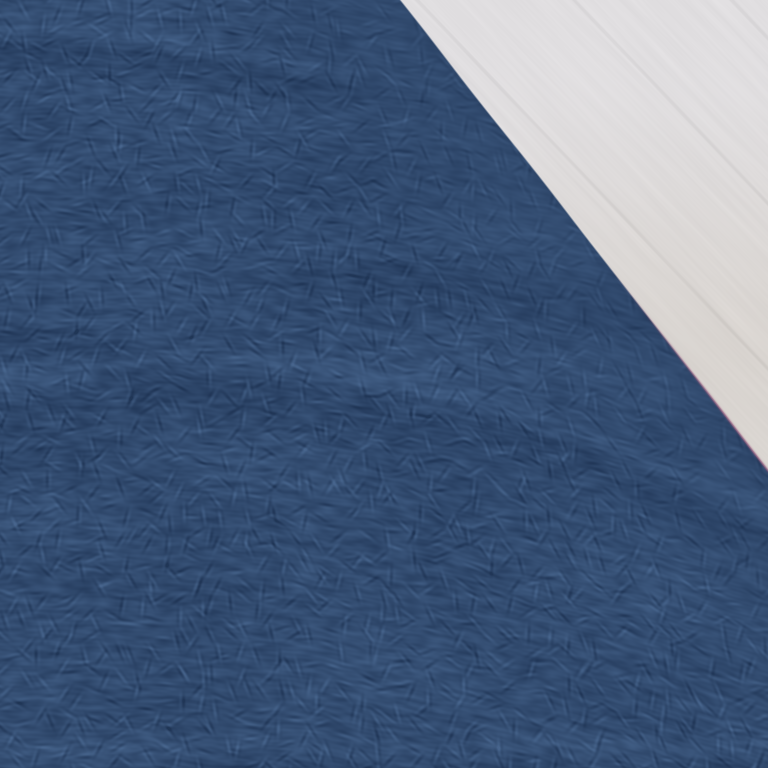
A WebGL 2 fragment shader for this texture:

```glsl
#version 300 es
precision highp float;

#define CLOTH_MID vec3(0.198, 0.298, 0.440)
#define CLOTH_STEP vec3(0.033, 0.040, 0.046)
#define BOARD_COOL vec3(0.880, 0.872, 0.880)
#define BOARD_WARM vec3(0.850, 0.832, 0.815)
#define HEM_TINT vec3(0.62, 0.36, 0.50)
#define BOARD_WIDTH 0.215
#define CREASE_SIZE 0.022
#define CREASE_GAIN 1.25
#define STREAK_GAIN 1.45
#define FOLD_GAIN 0.9

uniform vec2 u_resolution;
out vec4 fragColor;

vec2 hash2(vec2 p) {
    vec3 q = fract(p.xyx * vec3(0.1031, 0.1030, 0.0973));
    q += dot(q, q.yzx + 33.33);
    return fract((q.xx + q.yz) * q.zy);
}

float gradientDot(vec2 cell, vec2 offset) {
    float angle = 6.2832 * hash2(cell).x;
    return dot(vec2(cos(angle), sin(angle)), offset);
}

float gradientNoise(vec2 p) {
    vec2 i = floor(p), f = p - i;
    vec2 u = f * f * f * (f * (f * 6.0 - 15.0) + 10.0);
    vec2 e = vec2(1.0, 0.0);
    float low = mix(gradientDot(i, f), gradientDot(i + e, f - e), u.x);
    float high = mix(gradientDot(i + e.yx, f - e.yx), gradientDot(i + 1.0, f - 1.0), u.x);
    return mix(low, high, u.y);
}

// Short rippled strokes, each at its own angle
float creases(vec2 p) {
    vec2 cell = floor(p);
    float sum = 0.0;
    for (int y = -1; y <= 1; y++) {
        for (int x = -1; x <= 1; x++) {
            vec2 id = cell + vec2(x, y);
            vec2 d = p - id - hash2(id + 40.0);
            vec2 r = hash2(id + 90.0);
            float angle = 3.1416 * r.x;
            vec2 along = vec2(cos(angle), sin(angle));
            vec2 q = vec2(dot(d, along), dot(d, vec2(-along.y, along.x)));
            float body = exp(-q.x * q.x / 0.25 - q.y * q.y / 0.045);
            sum += body * cos(q.y * 14.0 + 6.2832 * r.y);
        }
    }
    return sum;
}

// Lit crest with a wider shadow underneath
float fold(float height, float width) {
    float crest = height / width;
    float shade = (height + 3.0 * width) / (2.2 * width);
    return exp(-crest * crest) - 0.7 * exp(-shade * shade);
}

float folds(vec2 p) {
    float wobble = 0.012 * gradientNoise(p * vec2(5.0, 3.0));
    float y = p.y + wobble;
    float d = p.x - 0.3;
    float upper = fold(y - 0.96 + 0.26 * p.x * p.x, 0.010);
    float middle = fold(y - 0.534 + 0.3 * d * d + 0.08 * max(d, 0.0), 0.014);
    float left = fold(y - 0.596 + 0.1 * p.x + 0.3 * p.x * p.x, 0.012);
    float lower = fold(y - 0.028, 0.013);
    vec2 hollow = (p - vec2(0.46, 0.64)) / vec2(0.16, 0.022);
    return upper * (1.0 - smoothstep(0.4, 0.66, p.x))
         + 0.9 * middle
         + 0.8 * left * (1.0 - smoothstep(0.16, 0.3, p.x))
         + 0.7 * lower
         - 0.6 * exp(-dot(hollow, hollow));
}

vec3 cloth(vec2 p, float inside) {
    vec2 w = vec2(p.x, p.y + 0.16 * p.x * p.x);
    w.y += 0.006 * gradientNoise(p * 9.0);
    float broad = gradientNoise(w * vec2(3.0, 11.0) + 7.0);
    float streak = gradientNoise(w * vec2(24.0, 90.0));
    float thread = gradientNoise(w * vec2(48.0, 190.0) + 31.0);
    float grain = STREAK_GAIN * (streak + 0.85 * thread)
                + CREASE_GAIN * creases(w / CREASE_SIZE);
    grain *= mix(0.6, 1.0, smoothstep(0.0, 0.25, inside));
    float tone = grain + 0.9 * broad + FOLD_GAIN * folds(p) - 0.05;
    tone -= 0.6 * exp(-inside / 0.012);
    return CLOTH_MID + CLOTH_STEP * clamp(tone, -2.2, 2.4);
}

vec3 boards(vec2 p, float px) {
    float across = p.y + 1.05 * p.x;
    float along = p.x - p.y;
    vec3 color = mix(BOARD_WARM, BOARD_COOL, smoothstep(0.5, 0.95, p.y));
    float seam = abs(fract((across - 1.57) / BOARD_WIDTH + 0.5) - 0.5) * BOARD_WIDTH;
    float grain = gradientNoise(vec2(along * 4.0, across * 70.0))
                + 0.7 * gradientNoise(vec2(along * 7.0, across * 210.0));
    color += 0.018 * grain;
    float line = 1.0 - smoothstep(0.001, 0.004 + px, seam);
    return color - 0.035 * line;
}

void main() {
    vec2 p = gl_FragCoord.xy / u_resolution;
    float px = 1.0 / min(u_resolution.x, u_resolution.y);

    // Distance from the slanted hem, positive on the cloth
    float inside = (0.521 + 0.783 * (1.0 - p.y) - p.x) / 1.27;
    inside += 0.003 * gradientNoise(vec2(p.y * 6.0, 2.0));

    float soft = max(px, 0.0015);
    float cover = smoothstep(-soft, soft, inside);
    vec3 color = mix(boards(p, px), cloth(p, max(inside, 0.0)), cover);

    // Thin tinted rim on the lower hem
    float rim = exp(-pow(inside / (1.2 * soft), 2.0));
    color = mix(color, HEM_TINT, 0.6 * rim * (1.0 - smoothstep(0.45, 0.68, p.y)));
    fragColor = vec4(color, 1.0);
}
```
